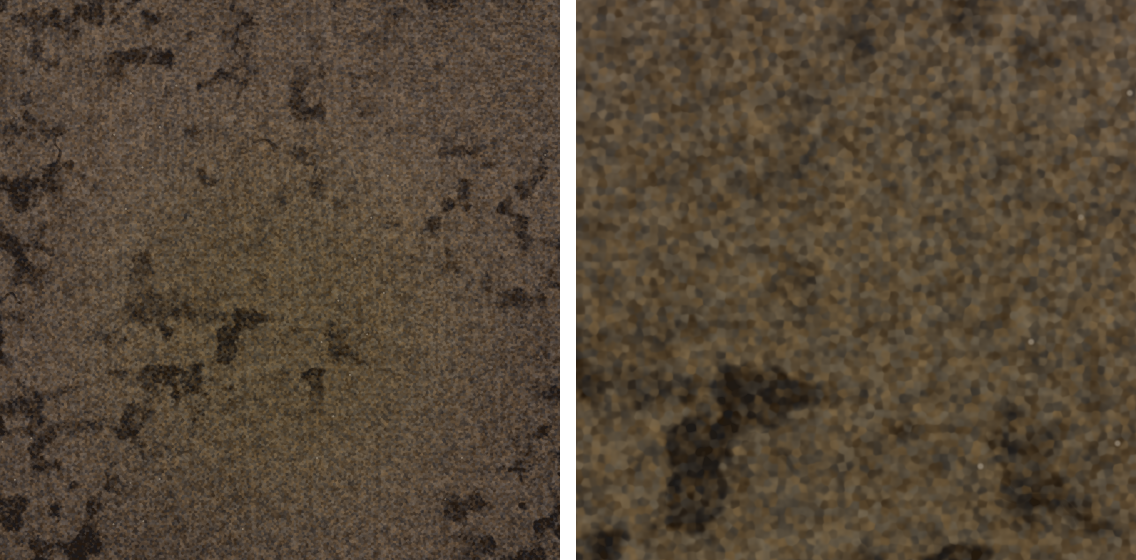
Left, the full canvas; right, a detail of the centre.
A WebGL 2 fragment shader for this texture:

```glsl
#version 300 es
precision highp float;

uniform vec2 u_resolution;
out vec4 fragColor;

float hash(vec2 p) {
    return fract(sin(dot(p, vec2(127.1, 311.7))) * 43758.5453);
}

vec2 hash2(vec2 p) {
    return vec2(hash(p), hash(p + vec2(37.2, 17.9)));
}

float valueNoise(vec2 p) {
    vec2 cell = floor(p);
    vec2 f = fract(p);
    f = f * f * (3.0 - 2.0 * f);
    float low = mix(hash(cell), hash(cell + vec2(1, 0)), f.x);
    float high = mix(hash(cell + vec2(0, 1)), hash(cell + vec2(1, 1)), f.x);
    return mix(low, high, f.y);
}

float fbm(vec2 p) {
    float sum = 0.0;
    float amplitude = 0.533;
    for (int i = 0; i < 4; i++) {
        sum += amplitude * valueNoise(p);
        p = mat2(1.6, 1.2, -1.2, 1.6) * p + 11.3;
        amplitude *= 0.5;
    }
    return sum;
}

// Soft-edged grains: x is brightness, y is hue
vec2 softGrains(vec2 p, float sharpness) {
    vec2 cell = floor(p);
    vec2 sum = vec2(0.0);
    float total = 0.0;
    for (int y = -1; y <= 1; y++) {
        for (int x = -1; x <= 1; x++) {
            vec2 id = cell + vec2(x, y);
            vec2 offset = id + 0.15 + 0.7 * hash2(id) - p;
            float weight = exp(-sharpness * dot(offset, offset));
            sum += weight * hash2(id + 53.7);
            total += weight;
        }
    }
    return sum / total;
}

// Rare pale mineral flecks
float flecks(vec2 p, float density) {
    vec2 id = floor(p);
    vec2 center = 0.35 + 0.3 * hash2(id + 7.1);
    float present = step(1.0 - density, hash(id + 91.3));
    return present * (1.0 - smoothstep(0.1, 0.36, length(fract(p) - center)));
}

// Amount of broken, crumbly ground, strongest near the border
float brokenGround(vec2 uv) {
    float border = smoothstep(0.28, 0.7, length(uv - 0.5));
    return smoothstep(0.53, 0.78, fbm(uv * 3.6 + 4.7) + 0.2 * border);
}

// Ragged narrow fissures along a noise contour
float fissures(vec2 uv, float width) {
    vec2 ragged = vec2(valueNoise(uv * 55.0), valueNoise(uv * 55.0 + 31.0));
    float contour = abs(fbm(uv * 6.0 + ragged * 0.12 + 19.0) - 0.5);
    float gaps = smoothstep(0.5, 0.64, fbm(uv * 13.0 + 63.0));
    return gaps * (1.0 - smoothstep(width * 0.25, width, contour));
}

void main() {
    vec2 uv = gl_FragCoord.xy / u_resolution;

    // Grain and small clumps
    vec2 grain = softGrains(uv * 225.0, 6.0);
    float tone = 0.72 + 0.52 * (grain.x - 0.5);
    tone += 0.26 * (valueNoise(uv * 95.0 + 5.0) - 0.5);
    tone += 0.16 * (valueNoise(uv * 340.0) - 0.5);

    // Broad light falloff
    float radius = length(uv - vec2(0.48, 0.56));
    tone += 0.22 * (fbm(uv * 3.0 + 41.0) - 0.5);
    tone -= 0.2 * smoothstep(0.25, 0.8, radius);
    tone += 0.06 * (uv.y - 0.5);

    // Pits and cracks
    float broken = brokenGround(uv);
    float pits = broken * smoothstep(0.53, 0.67, fbm(uv * 30.0 + 8.0));
    float cracks = fissures(uv, 0.026) * smoothstep(0.05, 0.5, broken);
    float shade = max(pits, cracks * 0.85);
    tone -= 0.5 * shade;

    // Earth colours
    vec3 shadowColor = vec3(0.125, 0.098, 0.083);
    vec3 lightColor = vec3(0.46, 0.388, 0.322);
    vec3 color = mix(shadowColor, lightColor, clamp(tone, 0.0, 1.15));
    float olive = 1.0 - smoothstep(0.08, 0.5, length(uv - vec2(0.5, 0.4)));
    color *= mix(vec3(1.0), vec3(0.98, 0.985, 0.86), olive);
    color += (grain.y - 0.5) * vec3(0.045, 0.0, -0.055);

    float fleck = flecks(uv * 135.0, 0.004);
    color = mix(color, vec3(0.6, 0.55, 0.48), fleck * 0.75 * (1.0 - shade));

    fragColor = vec4(color, 1.0);
}
```
